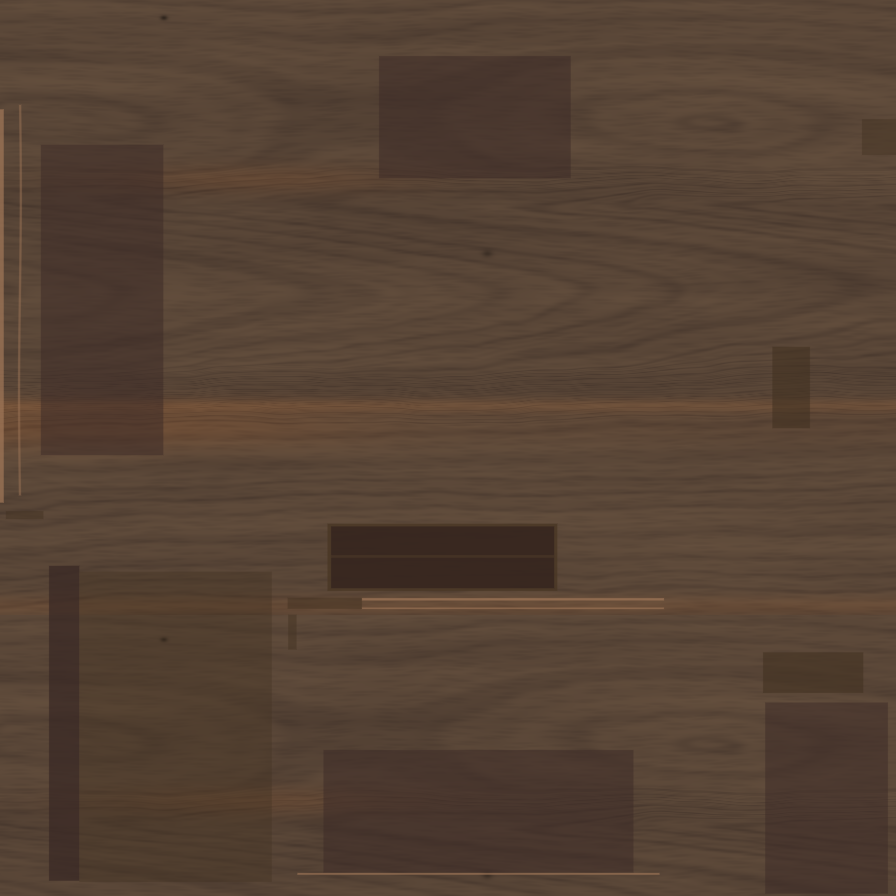
This texture is drawn by a three.js fragment shader. Its source:

```glsl
varying vec2 vUv;

const vec3 DARK_WOOD = vec3(0.265, 0.205, 0.168);
const vec3 LIGHT_WOOD = vec3(0.435, 0.345, 0.265);
const vec3 WARM_TINT = vec3(0.075, 0.022, -0.012);
const vec3 PLUM = vec3(0.235, 0.165, 0.150);
const vec3 UMBER = vec3(0.255, 0.190, 0.125);
const vec3 ESPRESSO = vec3(0.205, 0.140, 0.120);
const vec3 TRIM = vec3(0.62, 0.46, 0.34);
const float BOARD_HEIGHT = 0.694;
const float BOARD_SHIFT = 0.008;
const float EDGE = 0.0009;
const vec2 EYE = vec2(0.79, 0.145);
const vec2 HEART = vec2(0.08, 0.143);
const float CHEVRON_AXIS = 0.333;
const float CHEVRON_STEEPNESS = 19.0;

// Layered sines, roughly -1 to 1
float waves(vec2 p) {
  float sum = 0.0;
  float amp = 0.5;
  for (int i = 0; i < 5; i++) {
    sum += amp * sin(p.y + 1.6 * sin(p.x * 0.9 + float(i) * 2.1));
    p = mat2(0.8, 0.6, -0.6, 0.8) * p * 1.85 + 3.7;
    amp *= 0.68;
  }
  return sum;
}

vec2 hash2(vec2 cell) {
  vec2 s = vec2(dot(cell, vec2(127.1, 311.7)), dot(cell, vec2(269.5, 183.3)));
  return fract(sin(s) * 4375.85);
}

// Distance to the nearest scattered cell point
float cellular(vec2 p) {
  vec2 base = floor(p);
  float nearest = 2.0;
  for (int j = -1; j <= 1; j++) {
    for (int i = -1; i <= 1; i++) {
      vec2 cell = base + vec2(float(i), float(j));
      nearest = min(nearest, length(cell + hash2(cell) - p));
    }
  }
  return nearest;
}

float bell(float x, float width) {
  return exp(-x * x / (width * width));
}

// Growth rings: two oval hearts, a chevron figure, then straight grain
float growthField(vec2 q) {
  float sway = waves(q * vec2(5.0, 9.0));
  vec2 w = q + vec2(0.035, 0.007) * sway;
  float eye = length((w - EYE) * vec2(1.0, 4.2));
  float heart = length((w - HEART) * vec2(1.0, 4.0)) + 0.04;
  float blend = clamp(0.5 + 0.5 * (heart - eye) / 0.14, 0.0, 1.0);
  float ovals = mix(heart, eye, blend) - 0.14 * blend * (1.0 - blend);
  float d = w.y - CHEVRON_AXIS;
  float chevron = 0.85 * w.x + CHEVRON_STEEPNESS * pow(d * d + 0.0001, 0.75);
  float field = mix(ovals, chevron, smoothstep(0.19, 0.245, w.y));
  return mix(field, w.y * 6.0 + 0.15 * w.x, smoothstep(0.41, 0.48, w.y));
}

vec3 wood(vec2 q) {
  float f = growthField(q);
  float lines = pow(0.5 + 0.5 * sin(f * 46.0 + 2.0 * sin(f * 11.0)), 5.0);
  float fineLines = sin(f * 105.0 + 2.5 * sin(f * 17.0));
  float grainY = q.y + 0.006 * waves(q * vec2(4.0, 6.0));
  float streak = waves(vec2(q.x * 4.0, grainY * 75.0));
  float pore = 1.0 - smoothstep(0.08, 0.5, cellular(vec2(q.x * 22.0, grainY * 210.0)));
  float patches = waves(q * vec2(3.0, 11.0) + 1.3);
  float tone = 0.56 + 0.085 * streak + 0.07 * patches + 0.035 * fineLines;
  tone -= 0.17 * lines + 0.10 * pore;
  tone += 0.22 * bell(q.y - 0.461, 0.006) - 0.16 * bell(q.y - 0.437, 0.018);
  tone -= 0.10 * bell(q.y - 0.25, 0.035);
  vec3 color = mix(DARK_WOOD, LIGHT_WOOD, tone);
  // Warm sapwood stripes
  float warm = bell(q.y - 0.484, 0.026) * mix(0.9, 0.2, smoothstep(0.15, 0.55, q.x));
  warm += 0.55 * bell(q.y - 0.461, 0.008);
  warm += 0.6 * bell(q.y - 0.208, 0.016) * bell(q.x - 0.28, 0.18);
  warm += 0.55 * bell(q.y - 0.685, 0.012);
  color += WARM_TINT * warm;
  // Pin knots
  float knots = bell(length((q - vec2(0.183, 0.028)) * vec2(1.0, 1.5)), 0.004);
  knots += 0.6 * bell(length((q - vec2(0.544, 0.291)) * vec2(0.7, 1.0)), 0.004);
  return color * (1.0 - 0.45 * knots);
}

// Box given as left, bottom, right, top
float box(vec2 p, vec4 b) {
  vec2 d = max(b.xy - p, p - b.zw);
  return 1.0 - smoothstep(-EDGE, EDGE, max(d.x, d.y));
}

void main() {
  vec2 p = vUv;
  vec3 color = wood(vec2(p.x, mod(1.0 - p.y + BOARD_SHIFT, BOARD_HEIGHT)));

  // Plum panels
  float plum = box(p, vec4(0.423, 0.801, 0.637, 0.9375));
  plum = max(plum, box(p, vec4(0.0456, 0.492, 0.1823, 0.8385)));
  plum = max(plum, box(p, vec4(0.854, 0.0026, 0.991, 0.216)));
  plum = max(plum, box(p, vec4(0.361, 0.026, 0.707, 0.163)));
  color = mix(color, PLUM, 0.52 * plum);
  color = mix(color, PLUM * 0.93, 0.72 * box(p, vec4(0.0547, 0.017, 0.0885, 0.3685)));

  // Umber panels and tabs
  color = mix(color, UMBER, 0.36 * box(p, vec4(0.0885, 0.0156, 0.3034, 0.362)));
  float tabs = box(p, vec4(0.862, 0.522, 0.904, 0.613));
  tabs = max(tabs, box(p, vec4(0.8516, 0.2266, 0.9635, 0.272)));
  tabs = max(tabs, 0.75 * box(p, vec4(0.962, 0.827, 1.01, 0.867)));
  tabs = max(tabs, 0.8 * box(p, vec4(0.321, 0.3205, 0.404, 0.333)));
  tabs = max(tabs, 0.8 * box(p, vec4(0.3216, 0.275, 0.331, 0.314)));
  tabs = max(tabs, 0.8 * box(p, vec4(0.0065, 0.4206, 0.0485, 0.4297)));
  color = mix(color, UMBER, 0.58 * tabs);

  // Framed drawer with a middle rail
  color = mix(color, UMBER * 1.12, 0.8 * box(p, vec4(0.3655, 0.3405, 0.622, 0.4155)));
  float drawer = box(p, vec4(0.3695, 0.3435, 0.6185, 0.4125));
  drawer *= 1.0 - 0.6 * box(p, vec4(0.3695, 0.3775, 0.6185, 0.3805));
  color = mix(color, ESPRESSO, 0.82 * drawer);

  // Pale trim lines
  float trim = 0.75 * box(p, vec4(0.404, 0.3298, 0.741, 0.3325));
  trim = max(trim, 0.65 * box(p, vec4(0.404, 0.3202, 0.741, 0.3220)));
  trim = max(trim, 0.7 * box(p, vec4(0.332, 0.0237, 0.736, 0.0257)));
  trim = max(trim, 0.75 * box(p, vec4(-0.01, 0.439, 0.0042, 0.878)));
  vec2 bent = p + vec2(0.001 * sin(p.y * 14.0), 0.0);
  trim = max(trim, 0.5 * box(bent, vec4(0.0210, 0.447, 0.0235, 0.883)));
  color = mix(color, TRIM, trim);

  gl_FragColor = vec4(color, 1.0);
}
```
